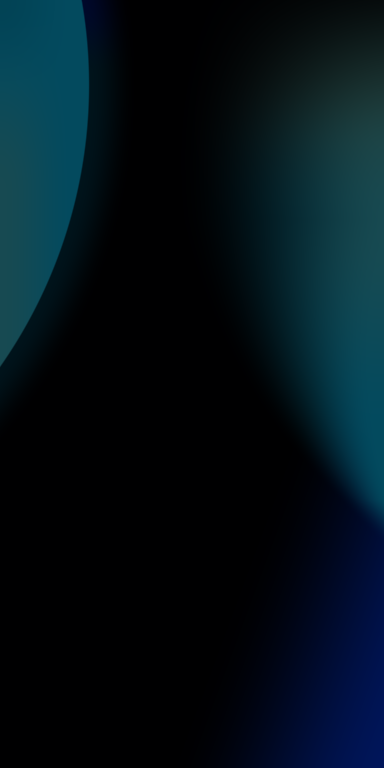
A WebGL 2 fragment shader for this background:

```glsl
#version 300 es
precision highp float;
// Dark backdrop with a crisp teal disc, a softly lit teal disc and a deep blue glow.

uniform vec2 u_resolution;
out vec4 fragColor;

// Lengths are in canvas widths, with the origin at the lower left.
const float DISC_RADIUS = 1.279;
const vec2 LEFT_CENTER = vec2(-1.047, 1.779);
const vec2 RIGHT_CENTER = vec2(1.904, 1.594);
const float HALO_WIDTH = 0.125;
const vec2 BLUE_ORIGIN = vec2(0.469, 0.0);
const vec2 BLUE_DIRECTION = vec2(0.937, -0.346);
const vec2 BLUE_RANGE = vec2(-0.026, 0.52);

// Soft rim of the right disc: x is outer reach, y is inner reach.
const vec2 SHARP_RIM = vec2(0.078, 0.02);
const vec2 BLURRED_RIM = vec2(0.17, 0.39);
const vec2 RIM_HEIGHTS = vec2(0.698, 1.427);
const vec2 TOP_FADE = vec2(1.609, 2.156);

const vec3 NIGHT = vec3(0.0, 0.0, 0.005);
const vec3 DEEP_BLUE = vec3(0.0, 0.085, 0.35);
const vec3 TEAL = vec3(0.01, 0.29, 0.37);
const vec3 DUSTY_TEAL = vec3(0.09, 0.29, 0.32);
const vec3 WARM_TEAL = vec3(0.13, 0.25, 0.24);
const vec3 HALO_TEAL = vec3(0.0, 0.075, 0.10);
const vec3 HALO_BLUE = vec3(0.0, 0.03, 0.16);

float circleDistance(vec2 p, vec2 center) {
    return length(p - center) - DISC_RADIUS;
}

vec3 blueGlow(vec2 p) {
    float along = dot(p - BLUE_ORIGIN, BLUE_DIRECTION);
    return DEEP_BLUE * smoothstep(BLUE_RANGE.x, BLUE_RANGE.y, along);
}

// The rim is tight at the bottom and spreads out higher up.
float softDiscMask(vec2 p) {
    float depth = -circleDistance(p, RIGHT_CENTER);
    float blur = clamp((p.y - RIM_HEIGHTS.x) / (RIM_HEIGHTS.y - RIM_HEIGHTS.x), 0.0, 1.0);
    vec2 rim = mix(SHARP_RIM, BLURRED_RIM, blur);
    float fade = 1.0 - smoothstep(TOP_FADE.x, TOP_FADE.y, p.y);
    return smoothstep(-rim.x, rim.y, depth) * fade;
}

vec3 softDiscColor(vec2 p) {
    float dust = smoothstep(0.85, 1.4, p.y) * smoothstep(0.55, 1.0, p.x);
    vec3 color = mix(TEAL, DUSTY_TEAL, dust);
    return mix(color, WARM_TEAL, smoothstep(1.4, 1.85, p.y));
}

// Dusty tint gathers along the left border, midway down the disc.
vec3 crispDiscColor(vec2 p) {
    float dust = 1.0 - smoothstep(0.0, 0.2, p.x);
    dust *= 1.0 - smoothstep(1.5, 1.95, p.y);
    float shade = 1.0 - 0.1 * smoothstep(1.75, 2.0, p.y) * (1.0 - smoothstep(0.0, 0.2, p.x));
    return mix(TEAL, DUSTY_TEAL, dust) * shade;
}

vec3 crispDiscHalo(vec2 p, float dist) {
    float falloff = 1.0 - smoothstep(0.0, HALO_WIDTH, dist);
    vec3 tint = mix(HALO_TEAL, HALO_BLUE, smoothstep(1.8, 2.0, p.y));
    return tint * falloff;
}

void main() {
    vec2 p = gl_FragCoord.xy / u_resolution.x;
    float pixel = 1.0 / u_resolution.x;

    // Background light and the soft disc on the right
    vec3 color = NIGHT + blueGlow(p);
    color = mix(color, softDiscColor(p), softDiscMask(p));

    // Crisp disc on the left with its halo
    float dist = circleDistance(p, LEFT_CENTER);
    color += crispDiscHalo(p, dist);
    color = mix(color, crispDiscColor(p), 1.0 - smoothstep(-pixel, pixel, dist));

    fragColor = vec4(color, 1.0);
}
```
